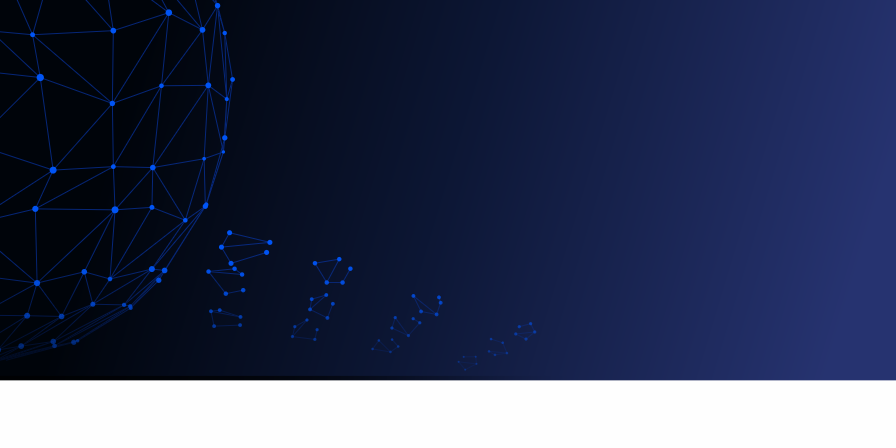
A WebGL 1 fragment shader for this background:

```glsl
precision highp float;
// A wire globe of jittered latitude/longitude nodes at the upper left sheds
// small linked clusters along a navy gradient, above a plain white footer.
// Nodes are hashed grid points; links are antialiased segment distances.
uniform vec2 u_resolution;

vec2 hash2(vec2 p) {
  return fract(sin(vec2(dot(p, vec2(127.1, 311.7)), dot(p, vec2(269.5, 183.3)))) * 43758.5);
}

// Pixel coverage of a shape from its signed distance
float cover(float dist) {
  return clamp(0.5 - dist * u_resolution.y, 0.0, 1.0);
}

float disc(vec2 p, vec2 center, float radius) {
  return cover(length(p - center) - radius);
}

float link(vec2 p, vec2 a, vec2 b) {
  vec2 ab = b - a;
  float t = clamp(dot(p - a, ab) / max(dot(ab, ab), 1e-6), 0.0, 1.0);
  return cover(length(p - a - ab * t) - 0.0011);
}

// Grid cell (longitude, latitude) to its jittered place on the globe
vec2 globeNode(vec2 cell) {
  vec2 angle = (cell + 0.55 * (hash2(cell) - 0.5)) * vec2(0.28, 0.244);
  return vec2(-0.04, 0.805)
       + vec2(0.56 * cos(angle.y) * sin(angle.x), -0.612 * sin(angle.y));
}

// Returns (link, node) coverage of the globe
vec2 globe(vec2 p) {
  vec2 ink = vec2(0.0);
  for (int row = -2; row < 6; row++) {
    for (int col = 0; col < 7; col++) {
      vec2 cell = vec2(float(col), float(row));
      vec2 a = globeNode(cell);
      vec2 right = globeNode(cell + vec2(1.0, 0.0));
      vec2 below = globeNode(cell + vec2(0.0, 1.0));
      vec2 corner = globeNode(cell + 1.0);
      vec2 rnd = hash2(cell + 17.0);
      float lines = link(p, a, below);
      if (col < 6) {
        lines = max(lines, link(p, a, right));
        lines = max(lines, rnd.x < 0.5 ? link(p, a, corner) : link(p, right, below));
      }
      float radius = mix(0.0055, 0.0085, rnd.y) - 0.0004 * cell.x;
      ink = max(ink, vec2(lines, disc(p, a, radius)));
    }
  }
  return ink;
}

// Returns (link, node) coverage of the drifting fragments
vec2 fragments(vec2 p) {
  vec2 ink = vec2(0.0);
  for (int row = 0; row < 3; row++) {
    for (int col = 0; col < 4; col++) {
      float c = float(col), r = float(row);
      vec2 center = vec2(0.535 + (0.213 - 0.016 * r) * c - 0.016 * r,
                         0.453 - 0.065 * c - r * (0.081 - 0.016 * c));
      vec2 extent = vec2(0.068 - 0.013 * c, 0.042 - 0.006 * c) * (1.0 - 0.12 * r);
      vec2 first = vec2(0.0), previous = vec2(0.0);
      for (int i = 0; i < 5; i++) {
        vec2 rnd = hash2(vec2(c * 5.0 + float(i), r + 31.0));
        float turn = 1.257 * (float(i) + 0.7 * rnd.x) + c;
        vec2 node = center + extent * mix(0.5, 1.1, rnd.y) * vec2(cos(turn), sin(turn));
        if (i == 0) first = node;
        else ink.x = max(ink.x, link(p, previous, node));
        if (i == 2) ink.x = max(ink.x, link(p, first, node));
        ink.y = max(ink.y, disc(p, node, 0.0056 - 0.0007 * (c + r)));
        previous = node;
      }
    }
  }
  return ink;
}

void main() {
  // Canvas heights, stretched so the width always spans 0 to 2
  vec2 p = gl_FragCoord.xy / u_resolution * vec2(2.0, 1.0);

  // Tilted navy gradient
  float t = (p.x + 0.3 * (1.0 - p.y) - 0.35) / 1.75;
  vec3 color = mix(vec3(0.0, 0.015, 0.04), vec3(0.05, 0.09, 0.21), clamp(t / 0.45, 0.0, 1.0));
  color = mix(color, vec3(0.15, 0.2, 0.44), clamp((t - 0.45) / 0.55, 0.0, 1.0));

  // Network, fading toward the footer
  vec2 ink = vec2(0.0);
  if (p.x < 0.6) ink = globe(p);
  if (p.x > 0.4 && p.x < 1.35 && p.y < 0.55) ink = max(ink, fragments(p));
  float fade = mix(0.2, 1.0, smoothstep(0.16, 0.46, p.y));
  color = mix(color, vec3(0.03, 0.22, 0.7), ink.x * fade * 0.65);
  color = mix(color, vec3(0.0, 0.33, 0.96), ink.y * mix(fade, 1.0, 0.15));

  // Dark seam and white footer
  color *= 1.0 - 0.7 * cover(p.y - 0.161) * (1.0 - smoothstep(0.5, 1.3, p.x));
  color = mix(color, vec3(0.995), cover(p.y - 0.151));
  gl_FragColor = vec4(color, 1.0);
}
```
